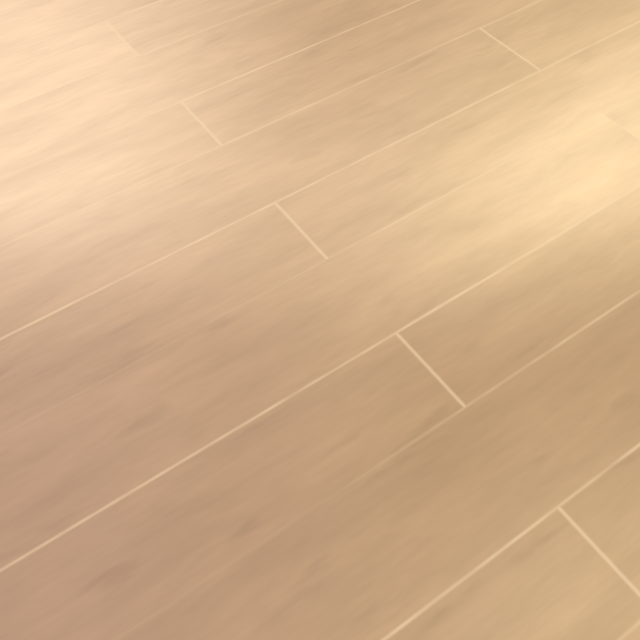
This texture is drawn by a Shadertoy shader. Its source:

```glsl
// Pale wood plank floor in half-offset rows, seen in perspective under soft warm light.

// Floor (u along planks, v across rows) to canvas, in homogeneous coordinates.
const mat3 FLOOR_TO_CANVAS = mat3(0.4605, 0.2909, 0.1320,
                                  0.0468, -0.1110, -0.0530,
                                  0.2209, 0.9078, 1.0);
const float PLANK_LENGTH = 2.0;      // in floor units; rows are one unit wide
const float ROW_UNEVENNESS = 0.07;   // shift of every second seam
const float SEAM_HALF_WIDTH = 0.012;
const float JOINT_HALF_WIDTH = 0.0040;
const float SEAM_OPACITY = 0.56;
const float GRAIN_CONTRAST = 0.075;
const float SMUDGE_DEPTH = 0.050;
const float PLANK_VARIATION = 0.020;

const vec3 SHADED_WOOD = vec3(0.728, 0.590, 0.467);
const vec3 LIT_WOOD = vec3(0.980, 0.848, 0.692);
const vec3 SEAM_COLOR = vec3(0.985, 0.870, 0.705);
const vec3 ROSY_TINT = vec3(0.006, 0.000, 0.018);
const vec3 GOLDEN_TINT = vec3(0.005, 0.005, -0.024);

vec2 hash22(vec2 p) {
    vec3 q = fract(vec3(p.xyx) * vec3(0.1031, 0.1030, 0.0973));
    q += dot(q, q.yzx + 33.33);
    return fract((q.xx + q.yz) * q.zy);
}

float gradientNoise(vec2 p) {
    vec2 i = floor(p), f = p - i;
    vec2 w = f * f * f * (f * (f * 6.0 - 15.0) + 10.0);
    float corner[4];
    for (int k = 0; k < 4; k++) {
        vec2 o = vec2(k & 1, k >> 1);
        float angle = 6.2832 * hash22(i + o + 71.0).x;
        corner[k] = dot(vec2(cos(angle), sin(angle)), f - o);
    }
    return mix(mix(corner[0], corner[1], w.x), mix(corner[2], corner[3], w.x), w.y);
}

float fbm(vec2 p) {
    float sum = 0.0, amplitude = 0.6;
    for (int k = 0; k < 4; k++) {
        sum += amplitude * gradientNoise(p);
        p = p * 2.03 + 17.3;
        amplitude *= 0.5;
    }
    return sum;
}

// Soft elliptical pool of light, turned by angle
float glow(vec2 p, vec2 center, vec2 radius, float angle) {
    float c = cos(angle), s = sin(angle);
    vec2 d = mat2(c, -s, s, c) * (p - center) / radius;
    return exp(-dot(d, d));
}

float roomLight(vec2 p) {
    float light = 0.04 + 0.40 * smoothstep(0.42, 0.76, p.y);
    light += 0.74 * glow(p, vec2(0.0, 0.81), vec2(0.36, 0.30), 0.0);
    light += 0.64 * glow(p, vec2(1.0, 0.79), vec2(0.46, 0.16), 0.52);
    light += 0.34 * glow(p, vec2(0.95, 0.05), vec2(0.42, 0.26), 0.6);
    light -= 0.22 * glow(p, vec2(0.52, 0.97), vec2(0.20, 0.12), 0.4);
    return clamp(light, 0.0, 1.0);
}

// Soft line around distance zero, never thinner than the pixel footprint
float softLine(float dist, float halfWidth, float footprint) {
    float blur = 0.8 * halfWidth + 0.5 * footprint;
    return 1.0 - smoothstep(halfWidth - blur, halfWidth + blur, dist);
}

// Even seams fade away toward the near left; all seams are broken by small worn spots
float seamStrength(float u, float seamIndex) {
    float spots = gradientNoise(vec2(u * 15.0, seamIndex * 7.37));
    float wear = gradientNoise(vec2(u * 3.0, seamIndex * 5.61 + 9.0));
    float nearSide = smoothstep(2.5, 3.5, seamIndex);
    float faded = mix(0.55, mix(0.08, 0.60, smoothstep(-0.45, 0.10, u)), nearSide);
    float base = mix(faded, 0.85, mod(seamIndex, 2.0));
    return base * clamp(1.0 + 0.7 * spots + 0.9 * wear, 0.0, 1.3);
}

void mainImage(out vec4 fragColor, in vec2 fragCoord) {
    vec2 p = fragCoord / iResolution.xy;

    // Project the canvas onto the floor
    vec3 h = inverse(FLOOR_TO_CANVAS) * vec3(p, 1.0);
    vec2 ground = h.xy / h.z;
    ground.y += ROW_UNEVENNESS * (0.5 + 0.5 * cos(3.14159 * ground.y));
    vec2 footprint = vec2(length(vec2(dFdx(ground.x), dFdy(ground.x))),
                          length(vec2(dFdx(ground.y), dFdy(ground.y))));

    // Plank layout: alternate rows slide by half a plank
    float row = floor(ground.y);
    float along = (ground.x - 1.0 + mod(row, 2.0)) / PLANK_LENGTH;
    vec2 plankRandom = hash22(vec2(floor(along), row) + 40.0);

    // Grain, stretched along each plank; smudges show less in bright light
    vec2 wood = ground + plankRandom * vec2(9.0, 5.0);
    float light = roomLight(p);
    float grain = fbm(wood * vec2(2.4, 3.4)) + 0.40 * fbm(wood * vec2(13.0, 20.0));
    float smudge = smoothstep(0.14, 0.48, fbm(wood * vec2(4.0, 4.6) + 31.0));
    smudge *= 1.0 - 0.6 * light;

    // Lit wood colour
    vec3 color = mix(SHADED_WOOD, LIT_WOOD, light);
    color += mix(ROSY_TINT, GOLDEN_TINT, smoothstep(0.0, 0.95, p.x));
    color *= 1.0 + GRAIN_CONTRAST * grain - SMUDGE_DEPTH * smudge
                 + PLANK_VARIATION * (plankRandom.x - 0.5);

    // Pale seams and end joints
    float seamIndex = round(ground.y);
    float seam = softLine(abs(ground.y - seamIndex), SEAM_HALF_WIDTH, footprint.y);
    seam *= seamStrength(ground.x, seamIndex);
    float jointDistance = PLANK_LENGTH * abs(along - round(along));
    float joint = softLine(jointDistance, JOINT_HALF_WIDTH, footprint.x);
    color = mix(color, SEAM_COLOR, SEAM_OPACITY * max(seam, joint));

    fragColor = vec4(clamp(color, 0.0, 1.0), 1.0);
}
```
